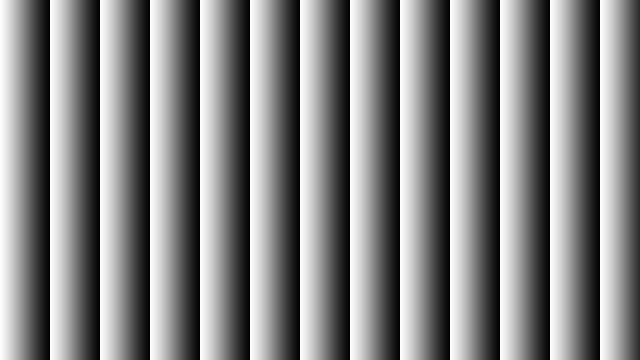
Give the GLSL for this pattern, as a WebGL 1 fragment shader.

```glsl
precision highp float;

uniform vec2 u_resolution;

const float REPEATS_ACROSS = 12.8;  // the last band is cut at the right border
const float CURVE_AMOUNT = 0.4;     // 0 = straight ramp, 1 = full S-curve
const vec3 LIGHT_COLOR = vec3(1.0);
const vec3 DARK_COLOR = vec3(0.0);

// Brightness across one band: light on the left, dark on the right.
float bandShade(float t) {
    float ramp = 1.0 - t;
    return mix(ramp, smoothstep(0.0, 1.0, ramp), CURVE_AMOUNT);
}

void main() {
    float bandX = gl_FragCoord.x / u_resolution.x * REPEATS_ACROSS;
    float pixelWidth = REPEATS_ACROSS / u_resolution.x;
    float shade = bandShade(fract(bandX));

    // Smooth the hard dark-to-light edge over one pixel.
    float edgeDistance = fract(bandX + 0.5) - 0.5;
    float coverage = clamp(edgeDistance / pixelWidth + 0.5, 0.0, 1.0);
    float onEdge = 1.0 - step(0.49 * pixelWidth, abs(edgeDistance));
    shade = mix(shade, coverage, onEdge);

    gl_FragColor = vec4(mix(DARK_COLOR, LIGHT_COLOR, shade), 1.0);
}
```
